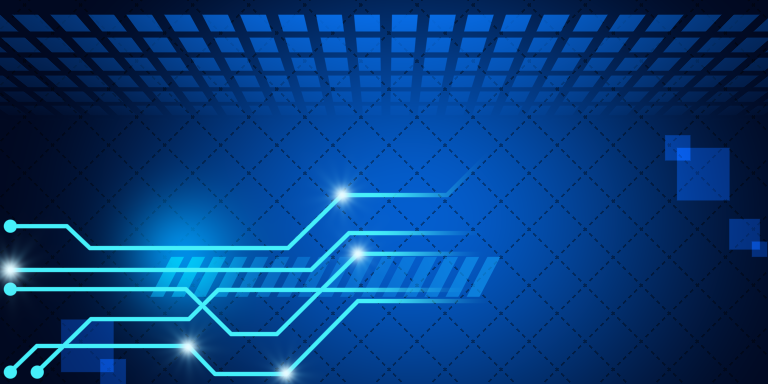
This background is drawn by a Shadertoy shader. Its source:

```glsl
// Blue technology backdrop: a lit radial field with a dashed lattice, a ceiling
// of tiles in perspective, slanted bars and glowing circuit traces.
// All shapes are distance or coverage functions in units of the canvas height.

const vec3 NIGHT = vec3(0.004, 0.035, 0.13);
const vec3 ROYAL = vec3(0.015, 0.37, 0.81);
const vec3 TILE  = vec3(0.03, 0.46, 0.97);
const vec3 AZURE = vec3(0.06, 0.57, 0.93);
const vec3 CYAN  = vec3(0.27, 0.94, 0.98);
const vec3 WHITE = vec3(0.90, 0.98, 1.0);

// Soft coverage of the interval lo..hi, with edge width w
float band(float t, float lo, float hi, float w) {
    return smoothstep(lo - w, lo + w, t) * (1.0 - smoothstep(hi - w, hi + w, t));
}

// Soft coverage of a shape of given radius at distance d
float disc(float d, float radius, float px) {
    return 1.0 - smoothstep(radius - px, radius + px, d);
}

float segment(vec2 p, vec2 a, vec2 b) {
    vec2 ab = b - a;
    float t = clamp(dot(p - a, ab) / max(dot(ab, ab), 1e-6), 0.0, 1.0);
    return length(p - a - ab * t);
}

// Circuit trace that fades out between x = fade.x and x = fade.y
float trace(vec2 p, vec2 pts[7], vec2 fade, float px) {
    float d = 9.0;
    for (int i = 0; i < 6; i++) d = min(d, segment(p, pts[i], pts[i + 1]));
    return disc(d, 0.0056, px) * (1.0 - smoothstep(fade.x, fade.y, p.x));
}

// Dashed diagonal lines with a cross at every node
float lattice(vec2 p, float px) {
    const float PERIOD = 0.146;
    vec2 q = p - vec2(0.721, 0.622);
    vec2 r = vec2(q.x + q.y, q.x - q.y) / PERIOD;
    vec2 offLine = abs(r - round(r)) * PERIOD * 0.707;
    vec2 dash = step(abs(fract(r * 5.0 + 0.5) - 0.5), vec2(0.27));
    vec2 line = 1.0 - smoothstep(vec2(0.001), vec2(0.0015 + px), offLine);
    return max(line.x * dash.y, line.y * dash.x);
}

// Tiles on a plane receding down to a horizon
float ceilingTiles(vec2 p, float px) {
    const float NEAR = 0.927;
    float depth = max(p.y - 0.036, 0.3);
    float row = 14.5 * (NEAR / depth - 1.0);
    float col = (p.x - 1.005) * 9.36 / depth;
    float rows = band(fract(row), 0.02, 0.74, px * 13.4 / (depth * depth));
    float cols = band(fract(col), 0.16, 0.84, px * 9.36 / depth);
    float fade = step(0.0, row) * clamp(1.0 - row / 6.2, 0.0, 1.0);
    return rows * cols * fade;
}

// Row of slanted bars
float slantedBars(vec2 p, float px) {
    const float PITCH = 0.0549;
    float s = p.x - 0.52 * (p.y - 0.227) - 0.390;
    float bars = band(fract(s / PITCH), 0.03, 0.64, px / PITCH);
    return bars * step(0.0, s) * step(s, 16.0 * PITCH) * band(p.y, 0.227, 0.331, px);
}

// Lower left corner in box.xy, side in box.z
float square(vec2 p, vec3 box, float px) {
    vec2 d = abs(p - box.xy - 0.5 * box.z) - 0.5 * box.z;
    return disc(max(d.x, d.y), 0.0, px);
}

// Star glow: x is the white core, y the rayed halo
vec2 flare(vec2 q, float size) {
    float d = length(q) / size;
    float angle = atan(q.y, q.x);
    float rays = 0.8 + 0.2 * cos(angle * 9.0 + 1.0) * cos(angle * 4.0);
    return vec2(exp(-d * d * 6.0), exp(-d * 1.9 / rays));
}

void mainImage(out vec4 fragColor, in vec2 fragCoord) {
    vec2 p = fragCoord / iResolution.y;
    float px = 0.75 / iResolution.y;

    // Radial field and lattice
    float field = length((p - vec2(1.07, 0.43)) / vec2(1.05, 0.88));
    vec3 col = mix(ROYAL, NIGHT, smoothstep(0.0, 1.06, field));
    col *= 1.0 - 0.38 * lattice(p, px);

    // Ceiling, brightest in the middle
    float spread = exp(-pow(abs(p.x - 1.02) / 0.85, 2.0));
    col = mix(col, TILE, ceilingTiles(p, px) * (0.12 + 0.76 * spread));

    // Translucent squares
    vec3 boxes[6] = vec3[6](vec3(1.732, 0.582, 0.066), vec3(1.763, 0.478, 0.137),
        vec3(1.899, 0.350, 0.080), vec3(1.958, 0.331, 0.040),
        vec3(0.159, 0.031, 0.137), vec3(0.261, -0.002, 0.067));
    for (int i = 0; i < 6; i++) col += vec3(0.01, 0.12, 0.30) * square(p, boxes[i], px);

    // Cyan pool of light and bars
    float pool = exp(-dot(p - vec2(0.48, 0.335), p - vec2(0.48, 0.335)) / 0.021);
    col = mix(col, vec3(0.0, 0.62, 0.98), 0.85 * pool);
    vec3 barColor = mix(AZURE, vec3(0.0, 0.88, 1.0), pool);
    float barAlpha = mix(0.42, 0.7, max(pool, smoothstep(0.95, 1.25, p.x)));
    col = mix(col, barColor, slantedBars(p, px) * barAlpha);

    // Traces, from the top down
    float ink = trace(p, vec2[7](vec2(0.026, 0.411), vec2(0.174, 0.411), vec2(0.234, 0.354),
        vec2(0.75, 0.354), vec2(0.891, 0.492), vec2(1.164, 0.492), vec2(1.281, 0.609)), vec2(0.95, 1.28), px);
    ink = max(ink, trace(p, vec2[7](vec2(0.026, 0.297), vec2(0.81, 0.297), vec2(0.909, 0.393),
        vec2(1.28, 0.393), vec2(1.28, 0.393), vec2(1.28, 0.393), vec2(1.28, 0.393)), vec2(0.95, 1.27), px));
    ink = max(ink, trace(p, vec2[7](vec2(0.026, 0.247), vec2(0.484, 0.247), vec2(0.602, 0.13),
        vec2(0.721, 0.13), vec2(0.932, 0.339), vec2(1.28, 0.339), vec2(1.28, 0.339)), vec2(0.95, 1.27), px));
    ink = max(ink, trace(p, vec2[7](vec2(0.096, 0.031), vec2(0.237, 0.169), vec2(0.492, 0.169),
        vec2(0.568, 0.245), vec2(1.25, 0.245), vec2(1.25, 0.245), vec2(1.25, 0.245)), vec2(0.85, 1.24), px));
    ink = max(ink, trace(p, vec2[7](vec2(0.026, 0.031), vec2(0.096, 0.099), vec2(0.49, 0.099),
        vec2(0.56, 0.026), vec2(0.745, 0.026), vec2(0.932, 0.216), vec2(1.3, 0.216)), vec2(0.95, 1.29), px));

    // End dots
    vec2 dots[4] = vec2[4](vec2(0.027, 0.411), vec2(0.027, 0.247), vec2(0.027, 0.031), vec2(0.097, 0.031));
    for (int i = 0; i < 4; i++) ink = max(ink, disc(length(p - dots[i]), 0.0172, px));
    col = mix(col, CYAN, ink);

    // Flares: position and size
    vec3 stars[5] = vec3[5](vec3(0.891, 0.492, 0.052), vec3(0.932, 0.339, 0.048),
        vec3(0.49, 0.096, 0.052), vec3(0.745, 0.028, 0.048), vec3(0.027, 0.297, 0.06));
    for (int i = 0; i < 5; i++) {
        vec2 glow = flare(p - stars[i].xy, stars[i].z);
        col = mix(col, vec3(0.45, 0.87, 1.0), 0.8 * glow.y);
        col = mix(col, WHITE, glow.x);
    }
    fragColor = vec4(clamp(col, 0.0, 1.0), 1.0);
}
```
